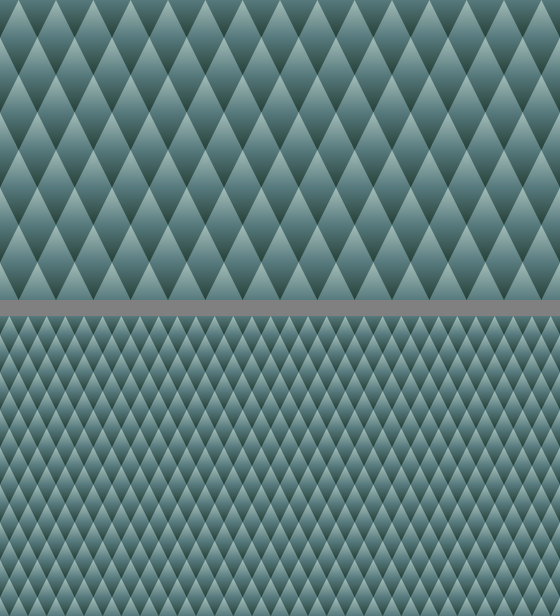
Top: one tile. Bottom: repeated 2 by 2.
Reproduce this pattern procedurally as a Shadertoy shader.

```glsl
// Harlequin lattice of tall diamonds, each shaded from a pale top tip to a dark bottom tip.

const vec2 REPEATS = vec2(15.0, 4.0);            // diamonds across and down
const vec3 TIP_LIGHT = vec3(0.64, 0.74, 0.72);
const vec3 WAIST_TEAL = vec3(0.34, 0.478, 0.492);
const vec3 TIP_DARK = vec3(0.15, 0.25, 0.215);

// Two-part vertical ramp: 0 at the top tip, 0.5 at the waist, 1 at the bottom tip
vec3 diamondShade(float t) {
    vec3 upper = mix(TIP_LIGHT, WAIST_TEAL, clamp(2.0 * t, 0.0, 1.0));
    return mix(upper, TIP_DARK, clamp(2.0 * t - 1.0, 0.0, 1.0));
}

void mainImage(out vec4 fragColor, in vec2 fragCoord) {
    // Lattice coordinates, with y running downwards
    vec2 uv = fragCoord / iResolution.xy;
    vec2 lattice = vec2(uv.x, 1.0 - uv.y) * REPEATS;
    vec2 cell = fract(lattice);

    // Signed distance to the diamond centred in the cell, positive inside
    vec2 offset = abs(cell - 0.5);
    float inside = 0.5 - offset.x - offset.y;
    float pixel = length(REPEATS / iResolution.xy);
    float coverage = clamp(inside / pixel + 0.5, 0.0, 1.0);

    // Centred diamonds over the set shifted by half a cell
    vec3 centred = diamondShade(cell.y);
    vec3 shifted = diamondShade(fract(lattice.y + 0.5));
    fragColor = vec4(mix(shifted, centred, coverage), 1.0);
}
```
